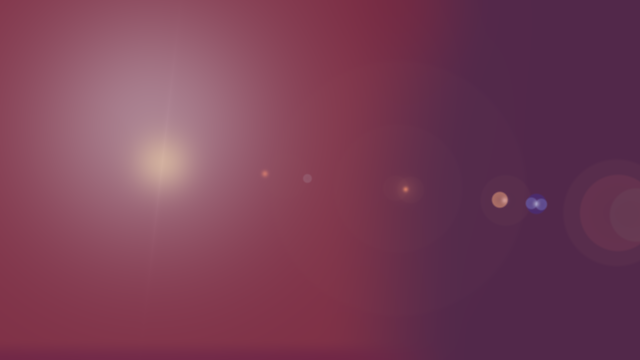
A Shadertoy shader for this background:

```glsl
// A hazy sun on a crimson to plum gradient, with a chain of lens ghosts.
// Soft glows are Gaussians; ghosts are translucent discs placed by their
// distance along one axis through the sun. Lengths are in canvas heights.

const vec2 SUN = vec2(0.451, 0.549);

// Point at distance t along the flare axis
vec2 onAxis(float t) {
    return SUN + t * vec2(1.0, -0.111);
}

float glow(vec2 p, vec2 center, float size) {
    vec2 d = (p - center) / size;
    return exp(-0.5 * dot(d, d));
}

// Disc coverage, slightly denser towards its rim
float ghost(vec2 p, float t, float radius) {
    float d = length(p - onAxis(t));
    float edge = 1.2 / iResolution.y + 0.012 * radius;
    return smoothstep(edge, -edge, d - radius) * mix(0.8, 1.0, min(d / radius, 1.0));
}

void mainImage(out vec4 fragColor, in vec2 fragCoord) {
    vec2 p = fragCoord / iResolution.y;

    // Backdrop: crimson fading to plum, with a magenta lower rim
    float bend = 0.07 * smoothstep(0.45, 1.0, p.y);
    float plum = smoothstep(0.88, 1.30, p.x - bend);
    vec3 color = mix(vec3(0.495, 0.185, 0.27), vec3(0.322, 0.157, 0.29), plum);
    color = mix(color, vec3(0.40, 0.12, 0.27), 0.6 * (1.0 - plum) * smoothstep(0.06, 0.0, p.y));
    color = mix(color, vec3(0.45, 0.14, 0.24), 0.5 * glow(p, vec2(1.08, 1.0), 0.13));

    // Mauve haze and the warm core of the sun
    vec2 haze = vec2(0.417, 0.653);
    float mist = 0.85 * glow(p, haze, 0.235) + 0.15 * glow(p, haze, 0.39);
    color = mix(color, vec3(0.67, 0.51, 0.57), mist);
    color = mix(color, vec3(0.83, 0.70, 0.62), 0.9 * glow(p, SUN, 0.055));

    // Thin slanted streak through the sun
    vec2 q = p - SUN;
    float streak = exp(-abs(q.x - 0.115 * q.y) / 0.006) * exp(-q.y * q.y / 0.10);
    color += 0.018 * streak;

    // Faint ghosts: axis distance, radius, strength
    vec3 faint[8] = vec3[8](
        vec3(-0.220, 0.140, 0.018), vec3(0.343, 0.0625, 0.022),
        vec3(0.655, 0.354, 0.030), vec3(0.655, 0.178, 0.030),
        vec3(0.648, 0.035, 0.050), vec3(0.690, 0.037, 0.050),
        vec3(0.954, 0.070, 0.065), vec3(1.262, 0.148, 0.080));
    for (int i = 0; i < 8; i++) {
        color = mix(color, vec3(0.60, 0.40, 0.38), faint[i].z * ghost(p, faint[i].x, faint[i].y));
    }

    // Tinted discs
    color = mix(color, vec3(0.50, 0.24, 0.33), 0.35 * ghost(p, 1.266, 0.106));
    color = mix(color, vec3(0.44, 0.33, 0.38), 0.25 * ghost(p, 1.317, 0.074));
    color = mix(color, vec3(0.62, 0.45, 0.52), 0.45 * ghost(p, 0.403, 0.012));
    color = mix(color, vec3(0.73, 0.48, 0.42), 0.85 * ghost(p, 0.9375, 0.022));

    // Blue cluster: a violet disc under two paler ones
    color = mix(color, vec3(0.27, 0.18, 0.55), 0.55 * ghost(p, 1.039, 0.028));
    for (float side = -1.0; side <= 1.0; side += 2.0) {
        color = mix(color, vec3(0.47, 0.45, 0.72), 0.5 * ghost(p, 1.039 + 0.0137 * side, 0.016));
    }

    // Small sparks
    color += vec3(0.22, 0.14, 0.04) * glow(p, onAxis(0.285), 0.006);
    color += vec3(0.07, 0.05, 0.02) * glow(p, onAxis(0.676), 0.020);
    color += vec3(0.32, 0.22, 0.08) * glow(p, onAxis(0.676), 0.005);
    color += vec3(0.16, 0.18, 0.18) * glow(p, onAxis(0.951), 0.006);
    color += vec3(0.22, 0.25, 0.15) * glow(p, onAxis(1.039), 0.006);

    fragColor = vec4(color, 1.0);
}
```
